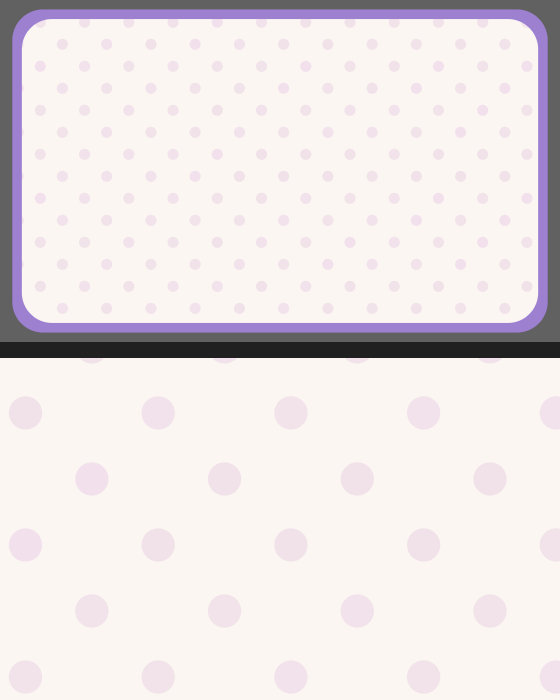
Top: the whole. Bottom: its middle third, enlarged.
A WebGL 2 fragment shader for this pattern:

```glsl
#version 300 es
precision highp float;
// A rounded cream panel with a violet border on grey, covered in pale polka dots.
// Two rounded-box distances make the frame; two interleaved square grids,
// half a cell apart, make the staggered dots.

uniform vec2 u_resolution;
out vec4 outColor;

// Lengths are fractions of the canvas width, measured from its centre.
const vec2  OUTER_HALF   = vec2(0.4780, 0.2885);
const vec2  INNER_HALF   = vec2(0.4610, 0.2713);
const float OUTER_RADIUS = 0.055;
const float INNER_RADIUS = 0.054;
const vec2  DOT_STEP     = vec2(0.0790, 0.0786);
const vec2  DOT_ORIGIN   = vec2(0.0065, -0.0095);
const float DOT_RADIUS   = 0.0099;

const vec3 GREY     = vec3(0.38, 0.38, 0.38);
const vec3 VIOLET   = vec3(0.62, 0.50, 0.82);
const vec3 CREAM    = vec3(0.985, 0.965, 0.95);
const vec3 DOT_DUSK = vec3(0.943, 0.890, 0.912);
const vec3 DOT_PINK = vec3(0.950, 0.884, 0.925);

float roundedBox(vec2 p, vec2 halfSize, float radius) {
    vec2 q = abs(p) - halfSize + radius;
    return length(max(q, 0.0)) + min(max(q.x, q.y), 0.0) - radius;
}

// Coverage of a shape from its signed distance, softened over one pixel.
float coverage(float dist, float pixel) {
    return clamp(0.5 - dist / pixel, 0.0, 1.0);
}

// Paints one square grid of dots, each with a slightly different tint.
vec3 paintDots(vec3 base, vec2 p, float pixel) {
    vec2 cell = floor(p / DOT_STEP + 0.5);
    float dist = length(p - cell * DOT_STEP) - DOT_RADIUS;
    float tint = 0.5 + 0.5 * sin(dot(cell, vec2(2.3, 4.1)) + sin(cell.x * 1.7));
    return mix(base, mix(DOT_DUSK, DOT_PINK, tint), coverage(dist, pixel));
}

void main() {
    float pixel = 1.0 / u_resolution.x;
    vec2 p = (gl_FragCoord.xy - 0.5 * u_resolution) * pixel;

    // Dotted panel
    vec2 dotPos = p - DOT_ORIGIN;
    vec3 panel = paintDots(CREAM, dotPos, pixel);
    panel = paintDots(panel, dotPos - 0.5 * DOT_STEP, pixel);

    // Border and surround
    float outer = roundedBox(p, OUTER_HALF, OUTER_RADIUS);
    float inner = roundedBox(p, INNER_HALF, INNER_RADIUS);
    vec3 color = mix(GREY, VIOLET, coverage(outer, pixel));
    color = mix(color, panel, coverage(inner, pixel));

    outColor = vec4(color, 1.0);
}
```
